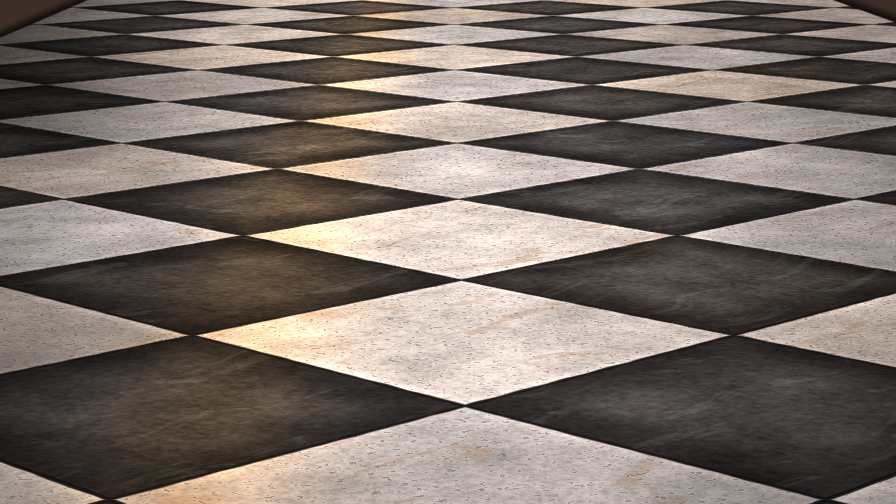
Give the GLSL for this texture, as a WebGL 1 fragment shader.

```glsl
precision highp float;
uniform vec2 u_resolution;

// Perspective, in canvas heights
const float HORIZON = 1.338;
const float TILE_SPREAD = 1.07;   // tile diagonal across, per unit below horizon
const float TILE_DEPTH = 0.2445;  // tile diagonal in inverse distance
const float NEAR_CORNER = 0.8745; // inverse distance of the nearest centre corner
const float SIDE_SHIFT = 0.028;

// Surface
const float GROUT = 0.008;
const float WEAR = 0.25;
const float TONE_SPREAD = 0.16;
const vec3 PALE = vec3(0.86, 0.795, 0.745);
const vec3 DARK = vec3(0.285, 0.262, 0.245);
const vec3 JOINT = vec3(0.075, 0.068, 0.065);
const vec3 RUST = vec3(0.72, 0.55, 0.42);
const vec3 WARM = vec3(1.16, 1.03, 0.86);
const vec3 COOL = vec3(0.97, 1.0, 1.05);
const vec3 RAIL = vec3(0.15, 0.115, 0.095);

vec2 hash2(vec2 p) {
  vec3 q = fract(p.xyx * vec3(0.1031, 0.103, 0.0973));
  q += dot(q, q.yzx + 33.33);
  return fract((q.xx + q.yz) * q.zy);
}

float corner(vec2 cell, vec2 offset) {
  float angle = 6.28318 * hash2(cell).x;
  return dot(vec2(cos(angle), sin(angle)), offset);
}

float gradientNoise(vec2 p) {
  vec2 i = floor(p);
  vec2 f = fract(p);
  vec2 s = f * f * f * (f * (f * 6.0 - 15.0) + 10.0);
  vec2 e = vec2(1.0, 0.0);
  return mix(mix(corner(i, f), corner(i + e.xy, f - e.xy), s.x),
             mix(corner(i + e.yx, f - e.yx), corner(i + e.xx, f - e.xx), s.x), s.y);
}

// Octaves finer than the pixel footprint fade out
float fractalNoise(vec2 p, float footprint) {
  float sum = 0.0;
  float frequency = 1.0;
  float gain = 1.0;
  for (int i = 0; i < 5; i++) {
    sum += gain * gradientNoise(p * frequency + float(i) * 17.3)
         * (1.0 - smoothstep(0.4, 1.2, frequency * footprint));
    frequency *= 2.1;
    gain *= 0.68;
  }
  return sum;
}

void main() {
  vec2 p = gl_FragCoord.xy / u_resolution.y;
  float aspect = u_resolution.x / u_resolution.y;
  float pixel = 1.0 / u_resolution.y;

  // Project to the floor, then turn to the tile axes
  float below = HORIZON - p.y;
  float across = (p.x - 0.5 * aspect) / (TILE_SPREAD * below) - SIDE_SHIFT;
  float depth = (1.0 / below - NEAR_CORNER) / TILE_DEPTH;
  vec2 tile = vec2(depth + across, depth - across);
  vec2 id = floor(tile);

  // Size of a pixel along each tile axis
  float slopeX = 1.0 / (TILE_SPREAD * below);
  float slopeY = 1.0 / (TILE_DEPTH * below * below);
  float drift = across / below;
  vec2 width = pixel * vec2(length(vec2(slopeX, slopeY + drift)),
                            length(vec2(slopeX, slopeY - drift)));
  float footprint = pixel * sqrt(slopeX * slopeY);

  // Smooth checker
  vec2 edge = 0.5 - abs(fract(tile) - 0.5);
  vec2 side = 1.0 - 2.0 * mod(id, 2.0);
  vec2 wave = clamp(side * edge / (0.7 * width), -1.0, 1.0);
  float pale = 0.5 + 0.5 * wave.x * wave.y;
  float inset = min(edge.x, edge.y);

  // Stone grain, shifted and toned per tile
  vec2 random = hash2(id + 50.0);
  vec2 stone = tile + random * 23.0;
  float mottle = fractalNoise(stone * 3.5, footprint * 3.5);
  float grit = fractalNoise(stone * 38.0, footprint * 38.0);
  float warp = gradientNoise(stone * 2.5);
  float vein = fractalNoise(vec2(stone.x * 2.0 + stone.y, stone.y * 7.0) + warp, footprint * 7.0);
  float tone = 1.0 + TONE_SPREAD * (random.x - 0.5);

  vec3 paleStone = PALE * tone * (1.0 + WEAR * (0.55 * mottle + 0.7 * grit));
  paleStone = mix(paleStone, RUST, 0.4 * smoothstep(0.2, 0.7, vein));
  paleStone *= 1.0 - 0.3 * smoothstep(0.3, 0.6, grit);
  paleStone *= 1.0 + 0.12 * (1.0 - smoothstep(0.01, 0.06, inset));

  vec3 darkStone = DARK * tone * (1.0 + WEAR * (1.1 * mottle + 0.9 * grit));
  darkStone *= mix(0.58, 1.1, smoothstep(0.0, 0.3, inset));
  darkStone += 0.07 * smoothstep(0.25, 0.65, vein);
  vec3 color = mix(darkStone, paleStone, pale);

  // Worn joints
  vec2 joint = GROUT * (1.0 + 0.7 * gradientNoise(tile * 13.0)) + vec2(0.0);
  vec2 line = (1.0 - smoothstep(joint - width, joint + width, edge))
            * min(vec2(1.0), 1.6 * joint / width);
  color = mix(color, JOINT, 0.9 * max(line.x, line.y));

  // Window light: a bright middle, a warm stripe and a dim far left
  vec2 offCentre = vec2(p.x - 0.52 * aspect, p.y - 0.48) / vec2(0.5 * aspect, 0.52);
  float light = mix(0.56, 1.06, exp(-1.1 * offCentre.x * offCentre.x));
  light *= 1.0 - 0.13 * offCentre.y * offCentre.y;
  light *= 1.0 - 0.45 * smoothstep(0.45, 0.0, p.x) * smoothstep(0.58, 0.85, p.y);
  light *= 1.0 + 0.2 * gradientNoise(vec2(across * 3.0, depth * 1.4) + 7.0);
  float stripe = exp(-pow((across + 0.4) / 0.17, 2.0));
  color *= light * (1.0 + 0.16 * stripe);
  color *= mix(COOL, WARM, clamp(0.35 * random.y + 0.75 * stripe, 0.0, 1.0));

  // Rails across the far corners
  float rail = max(p.y - 0.925 - 0.43 * p.x, p.y - 0.955 - 0.36 * (aspect - p.x));
  vec3 railColor = RAIL * (0.5 + 1.1 * smoothstep(0.0, 0.025, rail));
  color = mix(color, railColor, smoothstep(-pixel, pixel, rail));

  gl_FragColor = vec4(clamp(color, 0.0, 1.0), 1.0);
}
```
